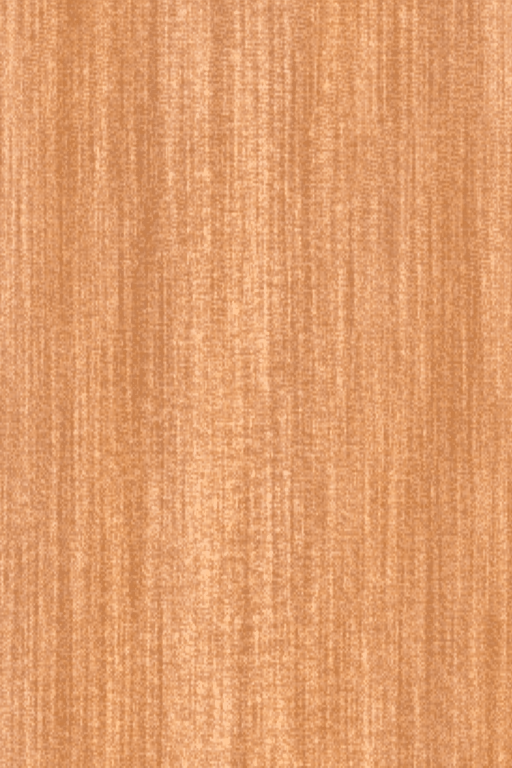
Give the GLSL for this texture, as a Shadertoy shader.

```glsl
// Pale reddish-brown veneer with straight vertical grain, fine fibres and cross flecks.

// Wood colours, from pore to sheen
const vec3 DARK_WOOD  = vec3(0.790, 0.510, 0.310);
const vec3 MID_WOOD   = vec3(0.897, 0.632, 0.436);
const vec3 LIGHT_WOOD = vec3(0.995, 0.785, 0.600);
const vec3 HUE_DRIFT  = vec3(-0.006, 0.006, 0.026);

// Cells per canvas height, across and along the grain
const vec2 BAND_SCALE   = vec2(10.0, 0.5);
const vec2 STRIPE_SCALE = vec2(52.0, 0.7);
const vec2 FIBRE_SCALE  = vec2(135.0, 1.6);
const vec2 PORE_SCALE   = vec2(290.0, 11.0);
const vec2 RAY_SCALE    = vec2(75.0, 290.0);
const vec2 GRAIN_SCALE  = vec2(410.0, 340.0);
const vec2 FLECK_SCALE  = vec2(220.0, 95.0);

// Strength of each layer
const float BAND = 0.11;
const float STRIPE = 0.16;
const float FIBRE = 0.16;
const float PORE = 0.25;
const float RAY = 0.20;
const float GRAIN = 0.32;
const float FLECK = 0.30;
const float SHEEN = 0.17;
const float SHADE = 0.12;

float hash(vec2 p) {
    return fract(sin(dot(p, vec2(127.1, 311.7))) * 43758.5453);
}

// Smooth value noise from -1 to 1
float noise(vec2 p) {
    vec2 cell = floor(p);
    vec2 f = fract(p);
    f = f * f * (3.0 - 2.0 * f);
    float low  = mix(hash(cell), hash(cell + vec2(1.0, 0.0)), f.x);
    float high = mix(hash(cell + vec2(0.0, 1.0)), hash(cell + vec2(1.0, 1.0)), f.x);
    return 2.0 * mix(low, high, f.y) - 1.0;
}

// Soft elliptical patch of light or shade
float patchGlow(vec2 p, vec2 centre, vec2 radius) {
    vec2 d = (p - centre) / radius;
    return exp(-dot(d, d));
}

void mainImage(out vec4 fragColor, in vec2 fragCoord) {
    vec2 p = fragCoord / iResolution.y;

    // Growth lines wander very slightly along the length
    vec2 q = p;
    q.x += 0.002 * noise(vec2(p.x * 3.0, p.y * 1.6) + 7.3);

    // Long vertical structure
    float tone = 0.47;
    tone += BAND * noise(q * BAND_SCALE + 3.1);
    tone += STRIPE * noise(q * STRIPE_SCALE + 17.4);
    tone += FIBRE * noise(q * FIBRE_SCALE + 41.7);
    tone += PORE * noise(q * PORE_SCALE + 63.2);

    // Fine cross rays, strongest in the quartered middle
    float quartered = patchGlow(p, vec2(0.31, 0.5), vec2(0.15, 0.8));
    tone += RAY * (0.5 + 0.6 * quartered) * noise(p * RAY_SCALE + 29.8);
    tone += GRAIN * noise(p * GRAIN_SCALE + 11.6);

    // Scattered pale flecks
    float fleck = smoothstep(0.4, 0.9, noise(q * FLECK_SCALE + 83.5));
    tone += FLECK * (0.5 + 0.6 * quartered) * fleck;

    // Lustrous streak low down and the duller strip above it
    tone += SHEEN * patchGlow(q, vec2(0.198, 0.30), vec2(0.014, 0.24));
    tone += 0.35 * SHEEN * patchGlow(q, vec2(0.33, 0.55), vec2(0.07, 0.8));
    tone -= SHADE * patchGlow(q, vec2(0.20, 0.68), vec2(0.08, 0.28));
    tone -= 0.5 * SHADE * patchGlow(q, vec2(0.54, 0.6), vec2(0.08, 0.6));

    // Tone to colour, with a small drift between warm and pinkish wood
    vec3 colour = mix(DARK_WOOD, MID_WOOD, clamp(2.0 * tone, 0.0, 1.0));
    colour = mix(colour, LIGHT_WOOD, clamp(2.0 * tone - 1.0, 0.0, 1.0));
    float drift = 0.7 * noise(p * vec2(14.0, 3.0) + 51.9) + noise(p * 230.0 + 5.7);
    colour += HUE_DRIFT * drift;

    fragColor = vec4(colour, 1.0);
}
```
